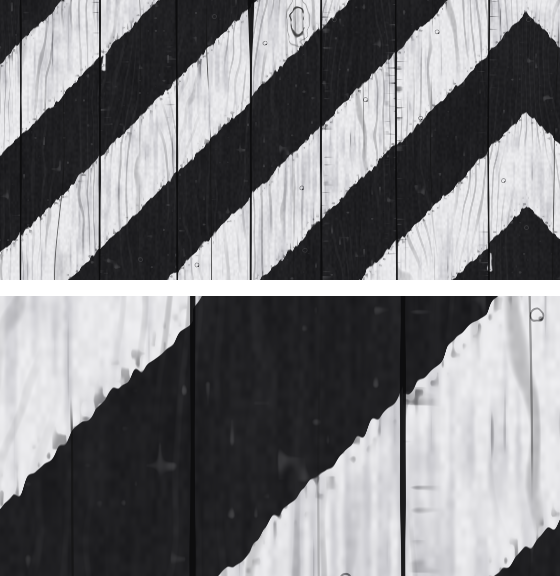
Top, the full canvas; bottom, a detail of the centre.
A WebGL 1 fragment shader for this texture:

```glsl
precision highp float;
uniform vec2 u_resolution;

float hash(vec2 p) {
  return fract(sin(dot(p, vec2(127.1, 311.7))) * 43758.5453);
}

float noise(vec2 p) {
  vec2 i = floor(p), f = fract(p);
  f = f * f * (3.0 - 2.0 * f);
  return mix(mix(hash(i), hash(i + vec2(1, 0)), f.x),
             mix(hash(i + vec2(0, 1)), hash(i + vec2(1, 1)), f.x), f.y);
}

// Soft line of the given half width around distance zero
float stroke(float d, float halfWidth, float px) {
  return 1.0 - smoothstep(halfWidth - 0.5 * px, halfWidth + 0.7 * px, abs(d));
}

// Uneven plank joints, with the last plank set further right
float seamX(float i) {
  return 0.076 + 0.268 * i + 0.02 * max(sin(i * 0.785), 0.0) + 0.061 * step(5.5, i);
}

// Run of paint, narrowing upward from its lower end
float drip(vec2 p, vec2 foot, float px) {
  vec2 q = p - foot;
  float along = clamp(q.y, 0.0, 0.055);
  float r = 0.006 - 0.07 * along + 0.004 * noise(p * 90.0);
  return 1.0 - smoothstep(-px, px, length(q - vec2(0.06 * along, along)) - r);
}

void main() {
  float px = 1.0 / u_resolution.y;
  vec2 p = gl_FragCoord.xy * px;

  // Planks: index, extent and joint shadow
  float plank = 0.0, left = -0.19, right = 2.1, seam = 0.0, checks = 0.0;
  for (int n = 0; n < 7; n++) {
    float i = float(n);
    float x = seamX(i) + 0.006 * (noise(vec2(i * 9.0, p.y * 2.0)) - 0.5);
    if (p.x > x) { plank = i + 1.0; left = x; }
    else right = min(right, x);
    float gap = 0.0022 + 0.0015 * noise(vec2(i * 5.0, p.y * 14.0));
    if (n == 3) gap += 0.008 * smoothstep(0.75, 1.0, p.y);
    seam = max(seam, stroke(p.x - x, gap, px));
    checks = max(checks, 1.0 - smoothstep(0.0, 0.05, abs(p.x - x)));
  }
  float seed = hash(vec2(plank, 4.7));
  vec2 w = p + vec2(plank * 3.7, seed * 11.0);

  // Wood grain: contour lines, fine fibres and broad blotches
  float warp = noise(vec2(w.x * 7.0, w.y * 1.4));
  float rings = sin(6.283 * (w.x * 38.0 + 6.0 * warp + 0.5 * noise(w * vec2(30, 12))));
  float grain = smoothstep(0.45, 1.0, rings) * smoothstep(0.25, 0.75, noise(w * vec2(14, 5)));
  float fibre = noise(w * vec2(125, 7));
  float blotch = 0.6 * noise(w * vec2(9, 4)) + 0.4 * noise(w * vec2(40, 22));
  float speck = noise(w * vec2(160, 90));

  // Chevron bands folded at the apex, with ragged brushed edges
  float d = 1.0 - p.y + 1.88 - abs(p.x - 1.88);
  d += 0.012 * (seed - 0.5) + 0.014 * (noise(w * vec2(22, 16)) - 0.5);
  d += 0.016 * (noise(w * vec2(110, 28)) - 0.5);
  float band = abs(fract((d - 1.422) / 0.685 + 0.5) - 0.5) * 0.685;
  float edge = band - 0.175;
  float white = smoothstep(-1.2 * px, 1.2 * px, edge);
  white = max(white, drip(p, vec2(0.370, 0.755), px));
  white = max(white, drip(p, vec2(1.749, 0.038), px));

  // Painted surfaces
  vec3 pale = mix(vec3(0.91, 0.91, 0.92), vec3(0.79, 0.79, 0.81),
                  smoothstep(0.4, 0.85, blotch * 0.6 + fibre * 0.4));
  pale -= 0.17 * grain + 0.05 * (speck - 0.5);
  pale -= 0.3 * smoothstep(0.87, 1.0, fibre) * noise(w * 13.0);
  float worn = 1.0 - smoothstep(0.0, 0.04, edge);
  pale -= 0.3 * worn * smoothstep(0.62, 0.9, speck);
  vec3 dark = mix(vec3(0.095, 0.095, 0.105), vec3(0.145, 0.145, 0.155),
                  0.5 * blotch + 0.5 * fibre);
  dark += 0.025 * grain + 0.03 * (speck - 0.5);
  dark += 0.12 * smoothstep(0.86, 1.0, noise(w * vec2(70, 45)));
  vec3 color = mix(dark, pale, white);

  // Short cross scratches beside the joints
  float scratch = checks * smoothstep(0.72, 0.95, noise(w * vec2(24, 110)))
                * smoothstep(0.5, 0.75, noise(vec2(plank * 8.0, p.y * 3.0)));
  color += scratch * mix(0.14, -0.4, white);

  // One long wandering split in each plank
  float crackX = mix(left, right, 0.35 + 0.4 * seed) + 0.04 * (noise(vec2(plank * 6.0, p.y * 2.2)) - 0.5);
  float crack = stroke(p.x - crackX, 0.0012, px) * mix(0.25, 0.95, hash(vec2(plank, 8.3)));
  crack *= smoothstep(0.2, 0.5, noise(vec2(plank * 4.0, p.y * 5.0)));
  color = mix(color, vec3(0.07), crack * 0.85);

  // Scattered nail heads and small dents
  vec2 cell = vec2(plank, floor(p.y * 4.0));
  vec2 nail = vec2(mix(left, right, 0.15 + 0.7 * hash(cell + 2.3)),
                   (cell.y + 0.2 + 0.6 * hash(cell + 5.9)) / 4.0);
  float r = length(p - nail) + 0.003 * (speck - 0.5);
  float shown = step(0.45, hash(cell + 7.1));
  color += shown * stroke(r - 0.007, 0.001, px) * mix(0.1, -0.35, white);
  color -= shown * white * 0.35 * (1.0 - smoothstep(0.001, 0.004, length(p - nail - vec2(0.004, -0.004))));

  // Knot with a cracked rim
  vec2 k = (p - vec2(1.062, 0.922)) / vec2(0.024, 0.052);
  float knot = length(k) + 0.5 * (noise(p * 55.0) - 0.5);
  float rim = stroke((knot - 1.0) * 0.024, 0.0022, px) * smoothstep(0.2, 0.5, noise(p * 75.0));
  float halo = stroke((knot - 1.65) * 0.024, 0.001, px) * 0.35;
  color = mix(color, vec3(0.18), max(rim * 0.85, halo));
  color -= 0.12 * (1.0 - smoothstep(0.7, 1.0, knot)) * fibre;

  color = mix(color, vec3(0.045, 0.045, 0.05), seam * 0.92);
  gl_FragColor = vec4(clamp(color, 0.0, 1.0), 1.0);
}
```
